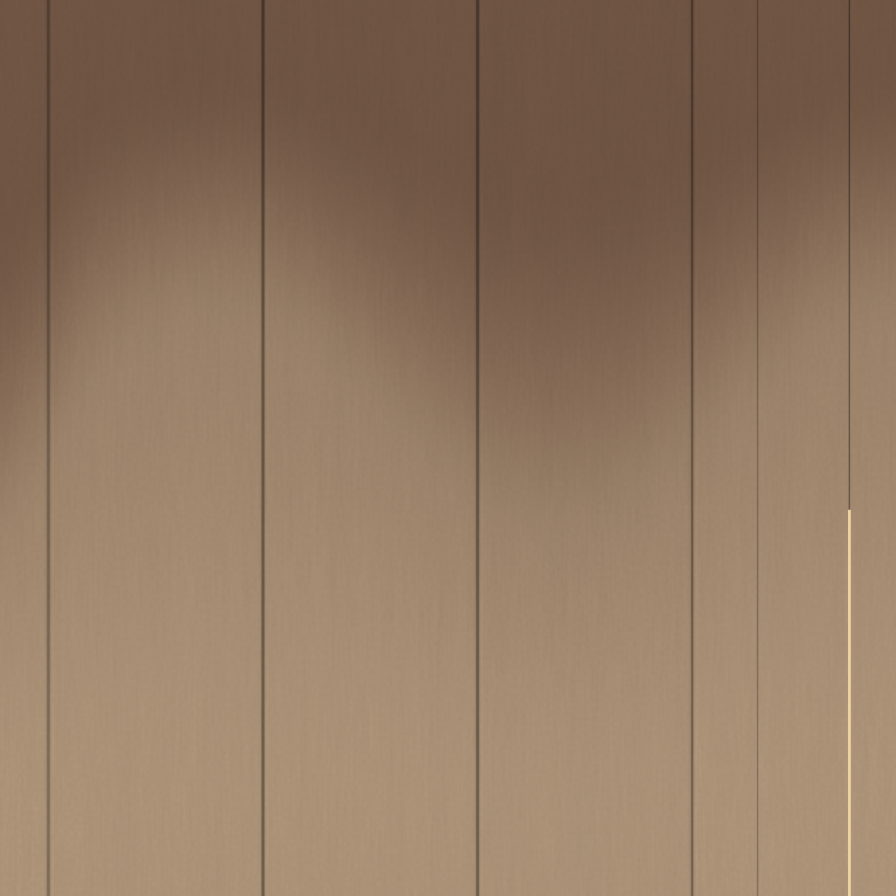
Reproduce this texture procedurally as a WebGL 1 fragment shader.

```glsl
precision highp float;
// Matte wood wall panels: four evenly spaced wide seams, two narrower ones and
// a slim light strip. A scalloped wash of light brightens the lower wall, and
// stretched gradient noise gives each panel its own fine vertical grain.

uniform vec2 u_resolution;

const vec3 SHADE_COLOR = vec3(0.435, 0.330, 0.262);
const vec3 MIDDLE_COLOR = vec3(0.600, 0.500, 0.405);
const vec3 LIGHT_COLOR = vec3(0.670, 0.572, 0.467);
const vec3 STRIP_COLOR = vec3(0.940, 0.835, 0.640);

const float FIRST_SEAM = 0.0540;
const float SEAM_PITCH = 0.2395;
const float SLIM_SEAM_A = 0.8455;
const float SLIM_SEAM_B = 0.9480;
const float WIDE_WIDTH = 0.0034;
const float SLIM_WIDTH = 0.0018;
const float STRIP_WIDTH = 0.0029;
const float STRIP_TOP = 0.431;

const float WASH_HEIGHT = 0.675;
const float WASH_SWING = 0.095;
const float WASH_PERIOD = 0.76;
const float WASH_PEAK = 0.245;
const float GRAIN_STRENGTH = 0.032;
const float WEAVE_STRENGTH = 0.022;
const float PANEL_VARIATION = 0.016;

float hash(vec2 p) {
  vec3 q = fract(vec3(p.xyx) * 0.1031);
  q += dot(q, q.yzx + 33.33);
  return fract((q.x + q.y) * q.z);
}

float cornerValue(vec2 cell, vec2 corner, vec2 f) {
  float angle = 6.28319 * hash(cell + corner);
  return dot(vec2(cos(angle), sin(angle)), f - corner);
}

float gradientNoise(vec2 p) {
  vec2 cell = floor(p);
  vec2 f = p - cell;
  vec2 u = f * f * f * (f * (f * 6.0 - 15.0) + 10.0);
  float bottom = mix(cornerValue(cell, vec2(0.0), f),
                     cornerValue(cell, vec2(1.0, 0.0), f), u.x);
  float top = mix(cornerValue(cell, vec2(0.0, 1.0), f),
                  cornerValue(cell, vec2(1.0), f), u.x);
  return mix(bottom, top, u.y);
}

// Coverage of a vertical line with soft edges
float verticalLine(float x, float center, float width, float softness) {
  float halfWidth = 0.5 * width;
  return 1.0 - smoothstep(halfWidth - 0.5 * softness,
                          halfWidth + 0.5 * softness, abs(x - center));
}

// Light climbs higher at each peak and fades out more slowly between peaks
vec3 washColor(vec2 uv) {
  float wave = cos(6.28319 * (uv.x - WASH_PEAK) / WASH_PERIOD);
  float edgeShade = 1.0 - smoothstep(0.0, 0.12, uv.x);
  float height = WASH_HEIGHT + WASH_SWING * wave - 0.07 * edgeShade;
  float spread = 0.19 - 0.035 * wave;
  float lit = 1.0 - smoothstep(height - spread, height + spread, uv.y);
  float glow = 1.0 - smoothstep(0.08, height - 0.04, uv.y);
  vec3 color = mix(SHADE_COLOR, MIDDLE_COLOR, lit);
  return mix(color, LIGHT_COLOR, glow);
}

float woodGrain(vec2 uv, float panel) {
  vec2 p = uv + vec2(panel * 3.7, panel * 1.3);
  p.x += 0.004 * gradientNoise(p * vec2(9.0, 4.0));
  float streaks = gradientNoise(p * vec2(150.0, 7.0));
  float fibers = gradientNoise(p * vec2(310.0, 22.0));
  float bands = gradientNoise(p * vec2(32.0, 1.6));
  return 0.4 * streaks + 0.6 * fibers + 0.4 * bands;
}

void main() {
  vec2 uv = gl_FragCoord.xy / u_resolution;
  vec2 pixel = 1.0 / u_resolution;

  // Panel index, counting the narrow panels on the right
  float panel = min(floor((uv.x - FIRST_SEAM) / SEAM_PITCH), 3.0);
  panel += step(SLIM_SEAM_A, uv.x) + step(SLIM_SEAM_B, uv.x);

  // Lit wood with grain, fine weave and slight panel variation
  vec3 color = washColor(uv);
  float weave = gradientNoise(uv * vec2(230.0, 190.0));
  float tint = hash(vec2(panel + 5.0, 2.0)) - 0.5;
  color *= 1.0 + GRAIN_STRENGTH * woodGrain(uv, panel)
               + WEAVE_STRENGTH * weave + PANEL_VARIATION * tint;

  // Wide seams: dark core, soft shadow and a faint lit lip
  float wideSoftness = max(0.0022, pixel.x);
  for (int i = 0; i < 4; i++) {
    float center = FIRST_SEAM + float(i) * SEAM_PITCH;
    float depth = i == 0 ? 0.22 : 0.32;
    float width = i == 3 ? 0.0024 : WIDE_WIDTH;
    color *= 1.0 - 0.06 * verticalLine(uv.x, center, 0.006, 0.006);
    color *= 1.0 + 0.03 * verticalLine(uv.x, center + 0.0045, 0.002, wideSoftness);
    color *= 1.0 - depth * verticalLine(uv.x, center, width, wideSoftness);
  }

  // Slim seams and the light strip set into the last one
  float softness = max(0.0012, pixel.x);
  color *= 1.0 - 0.23 * verticalLine(uv.x, SLIM_SEAM_A, SLIM_WIDTH, softness);
  color *= 1.0 - 0.36 * verticalLine(uv.x, SLIM_SEAM_B, SLIM_WIDTH, softness);
  float below = 1.0 - smoothstep(STRIP_TOP - pixel.y, STRIP_TOP + pixel.y, uv.y);
  color += 0.02 * below * verticalLine(uv.x, SLIM_SEAM_B, 0.006, 0.010);
  color = mix(color, STRIP_COLOR, below * verticalLine(uv.x, SLIM_SEAM_B, STRIP_WIDTH, softness));

  gl_FragColor = vec4(color, 1.0);
}
```
